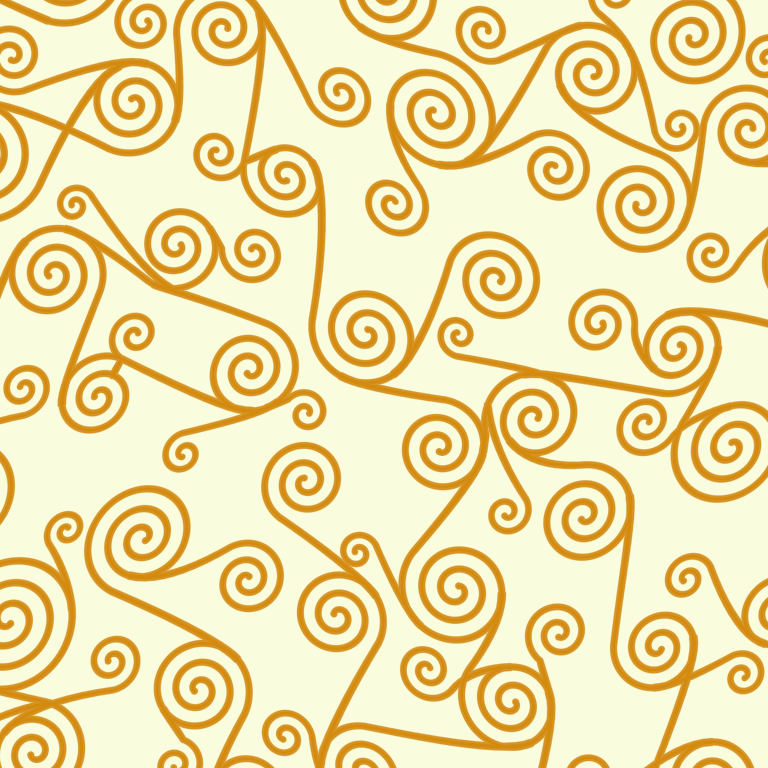
Give the GLSL for this pattern, as a Shadertoy shader.

```glsl
const float PI = 3.14159;
const float TAU = 6.28318;
const float CELL = 0.132;  // grid cell, as a share of the canvas height

struct Spiral {
    vec2 centre;
    float radius, turns, hand, end;  // hand: +1 or -1, end: angle of the outer tip
};

vec3 hash3(vec2 p) {
    vec3 q = fract((p.xyx + 50.0) * vec3(0.1031, 0.1030, 0.0973));
    q += dot(q, q.yxz + 33.33);
    return fract((q.xxy + q.yzz) * q.zyx);
}

vec2 polar(float angle) { return vec2(cos(angle), sin(angle)); }

float isOdd(vec2 cell) { return mod(cell.x + cell.y, 2.0); }

vec2 centreOf(vec2 cell) { return cell + 0.5 + 0.44 * (hash3(cell).xy - 0.5); }

// Large and small spirals alternate like a checkerboard
float weightOf(vec2 cell) { return mix(1.05, 0.42, isOdd(cell)) + 0.4 * hash3(cell).z; }

// Largest radius that shares the space fairly with the neighbours
float radiusOf(vec2 cell) {
    vec2 centre = centreOf(cell);
    float weight = weightOf(cell), radius = 1.0;
    for (int i = 0; i < 9; i++) {
        if (i == 4) continue;
        vec2 other = cell + vec2(i % 3, i / 3) - 1.0;
        radius = min(radius, distance(centre, centreOf(other)) * weight / (weight + weightOf(other)));
    }
    return radius;
}

// Neighbouring cell, always a large one, that the stem grows towards
vec2 parentOf(vec2 cell) {
    float quarter = floor(4.0 * hash3(cell + 71.0).x);
    return cell + round(polar(quarter * PI / 2.0 + (1.0 - isOdd(cell)) * PI / 4.0));
}

Spiral makeSpiral(vec2 cell) {
    Spiral s;
    vec2 parent = parentOf(cell);
    s.centre = centreOf(cell);
    s.radius = radiusOf(cell);
    s.turns = max(1.7, s.radius / (0.098 + 0.15 * s.radius));
    s.hand = hash3(cell + 71.0).y > 0.5 ? 1.0 : -1.0;
    // The tip leaves along the inner tangent of both circles
    vec2 link = centreOf(parent) - s.centre;
    float opening = acos(min(1.0, (s.radius + radiusOf(parent)) / length(link)));
    s.end = atan(link.y, link.x) - s.hand * opening;
    return s;
}

float radiusAt(Spiral s, float turn) { return s.radius * pow(turn / s.turns, 1.1); }

float outerRadius(Spiral s, float angle) {
    return radiusAt(s, s.turns - fract(s.hand * (s.end - angle) / TAU + 0.002));
}

float spiralDistance(Spiral s, vec2 p) {
    vec2 q = p - s.centre;
    float inward = fract(s.hand * (s.end - atan(q.y, q.x)) / TAU);
    float d = 10.0;
    for (int k = 0; k < 5; k++) {
        float turn = clamp(s.turns - inward - float(k), 0.3, s.turns);
        float angle = s.end - s.hand * (s.turns - turn) * TAU;
        d = min(d, length(q - radiusAt(s, turn) * polar(angle)));
    }
    return d;
}

// Curved stem from the tip of one spiral into the outer turn of another
float stemDistance(Spiral a, Spiral b, vec2 p, float halfWidth) {
    vec2 tip = a.centre + a.radius * polar(a.end);
    vec2 touch = b.centre - b.radius * polar(a.end);
    float bend = acos(min(1.0, outerRadius(b, a.end + PI) / b.radius));
    float joinAngle = a.end + PI - a.hand * bend;
    vec2 join = b.centre + outerRadius(b, joinAngle) * polar(joinAngle);
    float d = 10.0;
    vec2 from = tip;
    for (int i = 1; i <= 10; i++) {
        float t = float(i) / 10.0;
        vec2 to = mix(mix(tip, touch, t), mix(touch, join, t), t);
        vec2 span = to - from, q = p - from;
        float along = clamp(dot(q, span) / (dot(span, span) + 1e-6), 0.0, 1.0);
        d = min(d, length(q - span * along) - halfWidth * (1.0 + 0.2 * t));
        from = to;
    }
    return d;
}

void mainImage(out vec4 fragColor, in vec2 fragCoord) {
    vec2 uv = fragCoord / iResolution.y;
    // Gentle warp and tilt make the rounds uneven and hide the grid
    uv += 0.013 * sin(uv.yx * vec2(7.0, 8.0) + vec2(0.6, 2.1));
    vec2 p = mat2(0.92, 0.39, -0.39, 0.92) * uv / CELL + 3.0;

    float d = 10.0;
    for (int i = 0; i < 9; i++) {
        vec2 cell = floor(p) + vec2(i % 3, i / 3) - 1.0;
        Spiral s = makeSpiral(cell);
        float halfWidth = 0.031 + 0.008 * s.radius;
        d = min(d, spiralDistance(s, p) - halfWidth);
        d = min(d, stemDistance(s, makeSpiral(parentOf(cell)), p, halfWidth));
    }

    // Ochre stroke with a deeper core on cream
    vec3 cream = vec3(0.98, 0.99, 0.87);
    vec3 core = vec3(0.83, 0.54, 0.05), rim = vec3(0.84, 0.58, 0.15);
    float edge = max(0.008, 0.7 / (iResolution.y * CELL));
    vec3 ink = mix(core, rim, smoothstep(-0.027, -0.017, d));
    fragColor = vec4(mix(ink, cream, smoothstep(-edge, edge, d)), 1.0);
}
```
